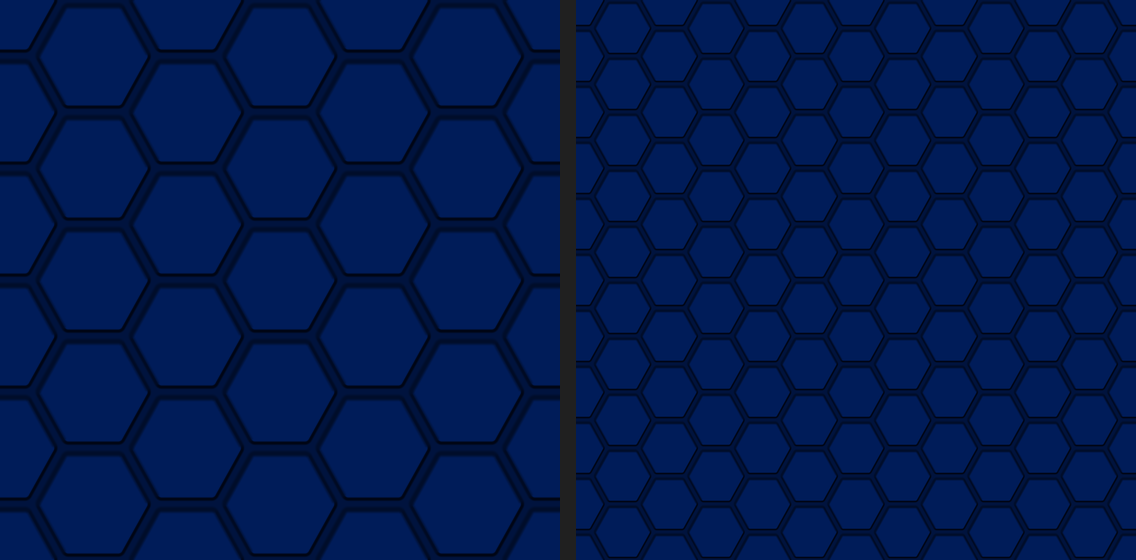
Left, the tile; right, the same tile 2 across and 2 down.
A WebGL 2 fragment shader for this pattern:

```glsl
#version 300 es
precision highp float;
// Navy hexagonal tiles, flat side up, in 3 by 5 repeats of two tiles each.
// A rounded hexagon distance gives the tile rims; its gradient picks a crisp
// dark line on the lower right or a soft shadow on the upper left.
uniform vec2 u_resolution;
out vec4 fragColor;

// Signed distance to a hexagon with rounded corners; apothem includes the rounding
float roundedHexagon(vec2 p, float apothem, float rounding) {
    const vec2 mirror = vec2(-0.866025, 0.5);
    float inner = apothem - rounding;
    p = abs(p);
    p -= 2.0 * min(dot(mirror, p), 0.0) * mirror;
    p -= vec2(clamp(p.x, -0.57735 * inner, 0.57735 * inner), inner);
    return length(p) * sign(p.y) - rounding;
}

float tileDistance(vec2 p) {
    return roundedHexagon(p, 0.455, 0.055);
}

// Offset from the nearest tile centre on two interleaved grids
vec2 nearestTile(vec2 p) {
    vec2 cell = vec2(1.73205, 1.0);
    vec2 a = mod(p, cell) - 0.5 * cell;
    vec2 b = mod(p - 0.5 * cell, cell) - 0.5 * cell;
    return dot(a, a) < dot(b, b) ? a : b;
}

void main() {
    vec2 uv = gl_FragCoord.xy / u_resolution;
    vec2 p = nearestTile(uv * vec2(3.0 * 1.73205, 5.0));
    float d = tileDistance(p);

    // Outward direction of the rim, and how far it faces the shaded side
    vec2 e = vec2(0.004, 0.0);
    vec2 slope = vec2(tileDistance(p + e.xy) - tileDistance(p - e.xy),
                      tileDistance(p + e.yx) - tileDistance(p - e.yx));
    vec2 outward = slope / max(length(slope), 1e-5);
    float shaded = smoothstep(-0.7, 0.75, dot(outward, vec2(0.45, -0.893)));

    // Flat face falling into the groove
    vec3 face = vec3(0.0, 0.11, 0.35);
    vec3 groove = vec3(0.0, 0.076, 0.242);
    float fadeStart = mix(-0.05, -0.022, shaded);
    vec3 color = mix(face, groove, smoothstep(fadeStart, 0.0, d));

    // Soft wide shadow on the upper left rim
    float softBand = smoothstep(-0.045, -0.006, d) * (1.0 - smoothstep(0.0, 0.036, d));
    color = mix(color, vec3(0.0, 0.047, 0.155), softBand * (1.0 - shaded) * 0.9);

    // Crisp dark line on the lower right rim
    float darkLine = smoothstep(-0.02, -0.004, d) * (1.0 - smoothstep(0.004, 0.026, d));
    color = mix(color, vec3(0.0, 0.016, 0.07), darkLine * shaded * 0.95);

    fragColor = vec4(color, 1.0);
}
```
